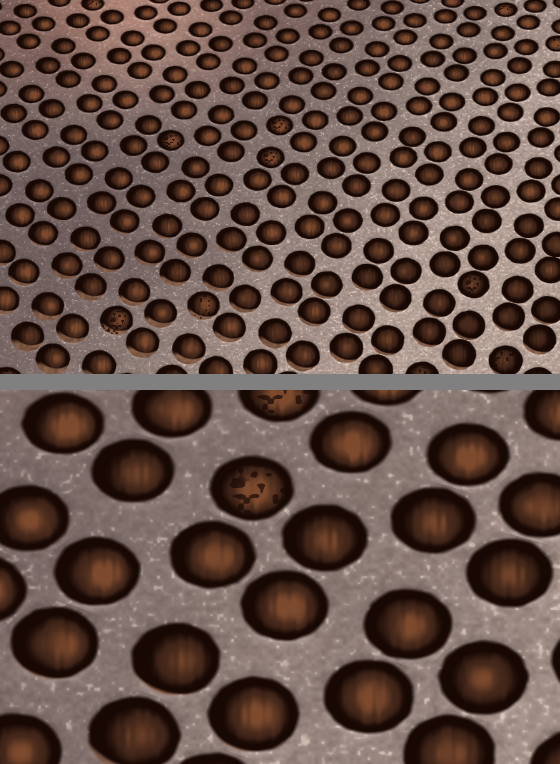
Top: the whole. Bottom: its middle third, enlarged.
Give the GLSL for this texture, as a Shadertoy shader.

```glsl
// A perforated steel plate seen in perspective, with copper light inside the holes.
// A projective map carries a grid whose odd rows zigzag; each hole is an ellipse
// that grows towards the viewer, over a grained plate lit from two sides.

// Projective grid: screen = (ORIGIN + COL*i + ROW*j) / (1 + dot(DEPTH, ij)), y down
const vec2 ORIGIN = vec2(0.787, 0.465);
const vec2 COL = vec2(0.1051, -0.0113);
const vec2 ROW = vec2(-0.0496, 0.0631);
const vec2 DEPTH = vec2(0.0076, -0.0255);
const vec2 ZIGZAG = vec2(0.10, 0.21);       // shift of holes in odd rows

const vec2 RADIUS_FAR = vec2(0.0308, 0.0186);
const vec2 RADIUS_GAIN = vec2(0.0153, 0.0238);
const float JITTER = 0.0016;
const float RIM_ROUGHNESS = 0.045;
const float EDGE_BLUR = 0.0022;
const float GRAIN = 0.15;

const vec3 PLATE_DIM = vec3(0.44, 0.375, 0.37);
const vec3 PLATE_LIT = vec3(0.71, 0.63, 0.59);
const vec3 PLATE_SHINE = vec3(0.86, 0.79, 0.74);
const vec3 WARM_TINT = vec3(1.08, 0.93, 0.88);
const vec3 HOLE_DEEP = vec3(0.09, 0.03, 0.015);
const vec3 HOLE_UMBER = vec3(0.26, 0.15, 0.10);
const vec3 HOLE_COPPER = vec3(0.49, 0.29, 0.18);
const vec3 HOLE_FLOOR = vec3(0.60, 0.43, 0.33);

float hash(vec2 p) {
    vec3 q = fract(vec3(p.xyx) * 0.1031);
    q += dot(q, q.yzx + 33.33);
    return fract((q.x + q.y) * q.z);
}

float noise(vec2 p) {
    vec2 i = floor(p), f = fract(p);
    f = f * f * (3.0 - 2.0 * f);
    return mix(mix(hash(i), hash(i + vec2(1, 0)), f.x),
               mix(hash(i + vec2(0, 1)), hash(i + vec2(1, 1)), f.x), f.y);
}

vec2 toGrid(vec2 p) {
    return inverse(mat2(COL - DEPTH.x * p, ROW - DEPTH.y * p)) * (p - ORIGIN);
}

vec2 toScreen(vec2 g) {
    return (ORIGIN + COL * g.x + ROW * g.y) / (1.0 + dot(DEPTH, g));
}

vec2 holeCentre(vec2 cell) {
    float oddRow = mod(cell.y, 2.0);
    float side = 2.0 * mod(cell.x, 2.0) - 1.0;
    vec2 wobble = vec2(hash(cell + 71.0), hash(cell + 139.0)) - 0.5;
    return toScreen(cell + ZIGZAG * oddRow * side) + 2.0 * JITTER * wobble;
}

vec3 plateColor(vec2 p) {
    float light = smoothstep(0.5, 1.5, 0.75 * p.x + 0.7 * p.y);
    float glow = exp(-dot(p - vec2(0.40, 0.0), p - vec2(0.40, 0.0)) * 14.0);
    float warm = 1.0 - smoothstep(0.0, 0.6, length(p * vec2(0.6, 1.4) - vec2(0.15, 0.0)));
    float cloud = noise(p * 7.0) - 0.5;
    vec3 col = mix(PLATE_DIM, PLATE_LIT, clamp(light + 0.75 * glow + 0.2 * cloud, 0.0, 1.0));
    col *= mix(vec3(1.0), WARM_TINT, warm);
    // Fine brushed grain with small glints
    float grain = 0.6 * noise(p * vec2(150.0, 210.0)) + 0.4 * noise(p.yx * 320.0 + 40.0);
    col += GRAIN * (grain - 0.5) * (0.6 + 0.7 * light);
    float glint = smoothstep(0.66, 0.92, grain) * (0.35 + 0.65 * light);
    return mix(col, PLATE_SHINE, glint);
}

// q is the place in the hole, with the rim at length 1 and y down
vec3 holeColor(vec2 q, vec2 centre, float seed) {
    float near = smoothstep(0.25, 0.95, centre.y);
    float right = smoothstep(0.3, 1.4, centre.x);
    // Light on the curved wall, with faint streaks along it
    vec2 lit = q - vec2(mix(0.2, -0.05, right), mix(0.12, -0.05, near));
    float wall = exp(-dot(lit * vec2(1.35, 1.25), lit * vec2(1.35, 1.25)) * 1.35);
    wall *= 0.82 + 0.36 * noise(vec2(q.x * 9.0 + seed * 50.0, q.y * 1.5));
    wall *= (0.78 + 0.4 * seed) * mix(1.0, 0.62, near * (0.4 + 0.6 * right));
    wall *= 1.0 - 0.75 * smoothstep(0.62, 1.0, length(q));
    vec3 col = mix(HOLE_DEEP, HOLE_UMBER, smoothstep(0.12, 0.5, wall));
    col = mix(col, HOLE_COPPER, smoothstep(0.45, 1.0, wall));
    // Crescent of light on the floor of the nearer holes
    float shade = mix(1.72, 1.12, near) + 0.25 * right + 0.12 * (seed - 0.5);
    float crescent = smoothstep(shade - 0.04, shade + 0.09, length(q - vec2(0.24, -0.52)));
    crescent *= smoothstep(0.1, 0.5, q.y) * smoothstep(0.0, 0.3, near);
    col = mix(col, HOLE_FLOOR * (0.75 + 0.35 * noise(q * 5.0 + seed * 30.0)), crescent * 0.85);
    // Dirt in a few holes
    float dirt = smoothstep(0.68, 0.8, noise(q * 6.0 + seed * 90.0)) * step(0.93, seed);
    return mix(col, HOLE_DEEP, 0.7 * dirt);
}

void mainImage(out vec4 fragColor, in vec2 fragCoord) {
    vec2 p = fragCoord / iResolution.y;
    p.y = 1.0 - p.y;
    vec2 home = floor(toGrid(p) + 0.5);

    // Nearest hole
    float best = 1e3;
    vec2 q = vec2(0.0), centre = vec2(0.0), cell = vec2(0.0), radius = RADIUS_FAR;
    for (int k = 0; k < 9; k++) {
        vec2 c = home + vec2(k % 3 - 1, k / 3 - 1);
        vec2 m = holeCentre(c);
        vec2 r = RADIUS_FAR + RADIUS_GAIN * m.y;
        vec2 d = (p - m) / r;
        if (dot(d, d) < best) {
            best = dot(d, d);
            q = d; centre = m; cell = c; radius = r;
        }
    }

    float seed = hash(cell + 17.0);
    float rough = RIM_ROUGHNESS * (noise(q * 4.0 + seed * 60.0) - 0.5);
    float dist = (length(q) - 1.0 + rough) * radius.y;
    float blur = max(EDGE_BLUR, 0.75 / iResolution.y);

    // Rim: dark above, worn and bright below
    vec3 plate = plateColor(p);
    float rim = exp(-max(dist, 0.0) / 0.0035);
    float wear = smoothstep(0.3, 0.8, noise(q * 3.0 + seed * 40.0));
    plate *= 1.0 - 0.22 * rim * smoothstep(0.5, -0.7, q.y);
    plate += 0.16 * rim * wear * smoothstep(0.2, 0.9, q.y);

    vec3 col = mix(holeColor(q, centre, seed), plate, smoothstep(-blur, blur, dist));
    fragColor = vec4(clamp(col, 0.0, 1.0), 1.0);
}
```
